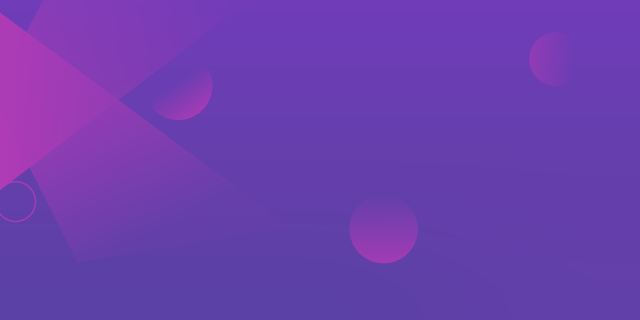
Write a Shadertoy shader that draws this background.

```glsl
// A violet backdrop with two crossing magenta beams, a bright wedge where they
// overlap, three fading discs and a thin ring. Beams are products of half-planes,
// each shape is tinted by a linear gradient. Unit of length: canvas height.

// Colours
const vec3 SKY_TOP    = vec3(0.440, 0.235, 0.722);
const vec3 SKY_MIDDLE = vec3(0.395, 0.246, 0.675);
const vec3 SKY_LEFT   = vec3(0.355, 0.253, 0.645);
const vec3 SKY_RIGHT  = vec3(0.385, 0.250, 0.665);
const vec3 MAGENTA    = vec3(0.700, 0.230, 0.715);

// Beam geometry
const vec2 CROSSING    = vec2(0.370, 0.6875); // where the two long edges meet
const vec2 RISE_START  = vec2(0.000, 0.406);  // rising edge, on the left border
const vec2 FALL_START  = vec2(0.000, 0.961);  // falling edge, on the left border
const vec2 UPPER_TOP   = vec2(0.135, 1.000);  // short end of the upper beam
const vec2 UPPER_FOOT  = vec2(0.083, 0.901);
const vec2 LOWER_TOP   = vec2(0.091, 0.479);  // short end of the lower beam
const vec2 LOWER_FOOT  = vec2(0.242, 0.180);
const vec2 LOWER_TIP   = vec2(0.911, 0.292);

// Beam strengths
const float UPPER_STRENGTH = 0.44;
const float LOWER_STRENGTH = 0.52;
const float WEDGE_LEFT     = 0.97;
const float WEDGE_APEX     = 0.60;
const float WEDGE_STEP     = 0.03;

// Discs and ring
const vec2  RING_CENTRE = vec2(0.049, 0.370);
const float RING_RADIUS = 0.0620;
const float RING_HALF_WIDTH = 0.0022;

// Antialiased coverage of a signed distance (negative is inside)
float cover(float d) {
    return clamp(0.5 - d * iResolution.y, 0.0, 1.0);
}

// Coverage of the half-plane to the left of the direction a -> b
float leftOf(vec2 p, vec2 a, vec2 b) {
    vec2 t = normalize(b - a);
    return cover(dot(p - a, vec2(t.y, -t.x)));
}

// Disc whose opacity grows along dir from 'start' (in radii) to its rim
float fadingDisc(vec2 p, vec2 centre, float radius, vec2 dir, float start) {
    vec2 q = p - centre;
    float fade = clamp((dot(q, dir) / radius - start) / (1.0 - start), 0.0, 1.0);
    return cover(length(q) - radius) * fade;
}

vec3 backdrop(vec2 p, float across) {
    vec3 low = mix(SKY_LEFT, SKY_RIGHT, smoothstep(0.45, 0.95, across));
    vec3 col = mix(low, SKY_MIDDLE, smoothstep(0.0, 0.55, p.y));
    return mix(col, SKY_TOP, clamp((p.y - 0.5) / 0.5, 0.0, 1.0));
}

vec3 paintBeams(vec3 col, vec2 p) {
    float aboveRise = leftOf(p, RISE_START, CROSSING);
    float aboveFall = leftOf(p, FALL_START, CROSSING);
    float pastLowerEnd = leftOf(p, LOWER_FOOT, LOWER_TIP)
                       * leftOf(p, LOWER_TOP, LOWER_FOOT);

    // Upper beam fades towards the upper right
    float along = dot(p - vec2(0.0, 1.0), vec2(0.8, 0.6));
    float upper = aboveRise * aboveFall * leftOf(p, UPPER_FOOT, UPPER_TOP - vec2(0.0));
    upper = aboveRise * aboveFall * (1.0 - leftOf(p, UPPER_FOOT, UPPER_TOP));
    upper *= UPPER_STRENGTH * max(1.0 - along / 0.62, 0.06);

    // Lower beam fades towards the lower right
    float down = dot(p - vec2(0.0, 1.0), vec2(0.5, -0.87));
    float lower = (1.0 - aboveRise) * (1.0 - aboveFall) * pastLowerEnd;
    lower *= LOWER_STRENGTH * clamp(1.0 - (down - 0.48) / 0.44, 0.08, 1.0);

    // Overlap: a bright wedge pointing right
    float wedge = aboveRise * (1.0 - aboveFall);
    float glow = mix(WEDGE_LEFT, WEDGE_APEX, clamp(p.x / CROSSING.x, 0.0, 1.0));
    wedge *= glow - WEDGE_STEP * leftOf(p, LOWER_TOP, LOWER_FOOT);

    return mix(col, MAGENTA, upper + lower + wedge);
}

void mainImage(out vec4 fragColor, in vec2 fragCoord) {
    vec2 p = fragCoord / iResolution.y;
    vec3 col = backdrop(p, fragCoord.x / iResolution.x);
    col = paintBeams(col, p);

    // Discs: beside the beams, upper right, and lower middle
    float discs = 0.80 * fadingDisc(p, vec2(0.557, 0.732), 0.107, vec2(0.55, -0.835), -0.10);
    discs += 0.52 * fadingDisc(p, vec2(1.738, 0.815), 0.084, vec2(-1.0, 0.0), -0.65);
    discs += 0.82 * fadingDisc(p, vec2(1.199, 0.284), 0.107, vec2(0.0, -1.0), -1.0);
    col = mix(col, MAGENTA, discs);

    float ring = cover(abs(length(p - RING_CENTRE) - RING_RADIUS) - RING_HALF_WIDTH);
    col = mix(col, MAGENTA, 0.85 * ring);

    fragColor = vec4(col, 1.0);
}
```
